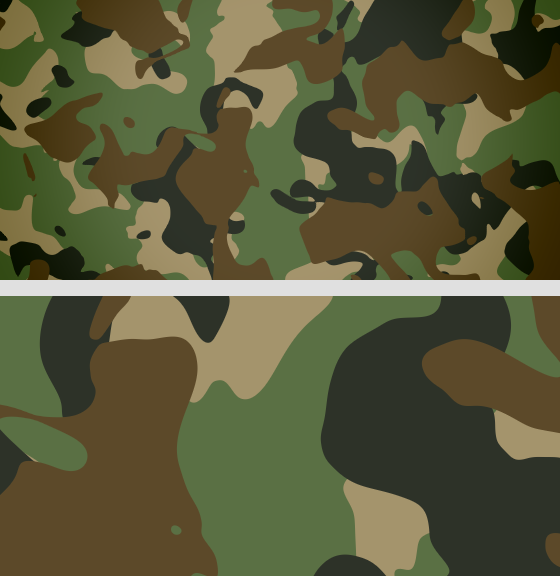
Top: the whole. Bottom: its middle third, enlarged.
Reproduce this pattern procedurally as a WebGL 2 fragment shader.

```glsl
#version 300 es
precision highp float;
// Woodland camouflage: a green ground under tan, dark and brown patches.
// Each patch layer is domain-warped gradient noise cut at a threshold,
// and a soft warm vignette is subtracted towards the far corners.

uniform vec2 u_resolution;
out vec4 fragColor;

// Colours of the layers, from bottom to top
const vec3 GREEN = vec3(0.353, 0.438, 0.265);
const vec3 TAN   = vec3(0.645, 0.580, 0.425);
const vec3 DARK  = vec3(0.175, 0.196, 0.158);
const vec3 BROWN = vec3(0.360, 0.288, 0.162);

// Patch cover, as a threshold in standard deviations of the noise
const float TAN_LEVEL   = 0.32;
const float DARK_LEVEL  = 0.60;
const float BROWN_LEVEL = 0.66;

// Patch shape, in canvas heights
const float PATCH_FREQ = 3.6;
const float WARP_FREQ  = 5.4;
const float WARP_SIZE  = 0.19;
const float NOISE_DEV  = 0.238;

// Vignette
const vec3  VIGNETTE_LOSS  = vec3(0.165, 0.155, 0.195);
const float VIGNETTE_INNER = 0.45;
const float VIGNETTE_OUTER = 1.20;

const float TAU = 6.28319;

// Integer hash of a lattice cell to [0, 1)
float hash(vec2 cell) {
    uvec2 q = uvec2(ivec2(cell)) * uvec2(1597u, 3571u);
    uint h = (q.x ^ (q.y << 8)) * 26699u + q.y;
    h = (h ^ (h >> 15)) * 73939u;
    h = (h ^ (h >> 13)) * 48271u;
    h ^= h >> 16;
    return float(h & 65535u) / 65536.0;
}

// Contribution of one lattice corner: its unit gradient along the offset
float cornerSlope(vec2 cell, vec2 offset) {
    float angle = TAU * hash(cell);
    return dot(vec2(cos(angle), sin(angle)), offset);
}

float gradientNoise(vec2 p) {
    vec2 i = floor(p);
    vec2 f = p - i;
    vec2 w = f * f * f * (f * (f * 6.0 - 15.0) + 10.0);
    vec2 e = vec2(1.0, 0.0);
    float low  = mix(cornerSlope(i, f), cornerSlope(i + e, f - e), w.x);
    float high = mix(cornerSlope(i + e.yx, f - e.yx),
                     cornerSlope(i + e.xx, f - e.xx), w.x);
    return mix(low, high, w.y);
}

// Warped three-scale noise with roughly unit deviation
float patchField(vec2 p, vec2 seed) {
    vec2 q = p * WARP_FREQ + seed;
    vec2 warp = vec2(gradientNoise(q), gradientNoise(q + vec2(37.3, 71.9)));
    p = (p + WARP_SIZE * warp) * PATCH_FREQ + seed.yx;
    float n = gradientNoise(p)
            + 0.45 * gradientNoise(p * 2.1 + 13.7)
            + 0.12 * gradientNoise(p * 4.3 + 29.1);
    return n / NOISE_DEV;
}

// Crisp antialiased mask of the field above a level
float patchMask(float field, float level) {
    float slope = length(vec2(dFdx(field), dFdy(field)));
    return clamp(0.5 + (field - level) / max(slope, 1e-4), 0.0, 1.0);
}

void main() {
    // Centred coordinates, one unit per canvas height
    vec2 p = (gl_FragCoord.xy - 0.5 * u_resolution) / u_resolution.y;

    // Stack the patches
    vec3 color = GREEN;
    color = mix(color, TAN, patchMask(patchField(p, vec2(11.4, 53.8)), TAN_LEVEL));
    color = mix(color, DARK, patchMask(patchField(p, vec2(87.2, 24.6)), DARK_LEVEL));
    color = mix(color, BROWN, patchMask(patchField(p, vec2(142.7, 98.3)), BROWN_LEVEL));

    // Warm darkening away from the centre
    color -= VIGNETTE_LOSS * smoothstep(VIGNETTE_INNER, VIGNETTE_OUTER, length(p));

    fragColor = vec4(clamp(color, 0.0, 1.0), 1.0);
}
```
